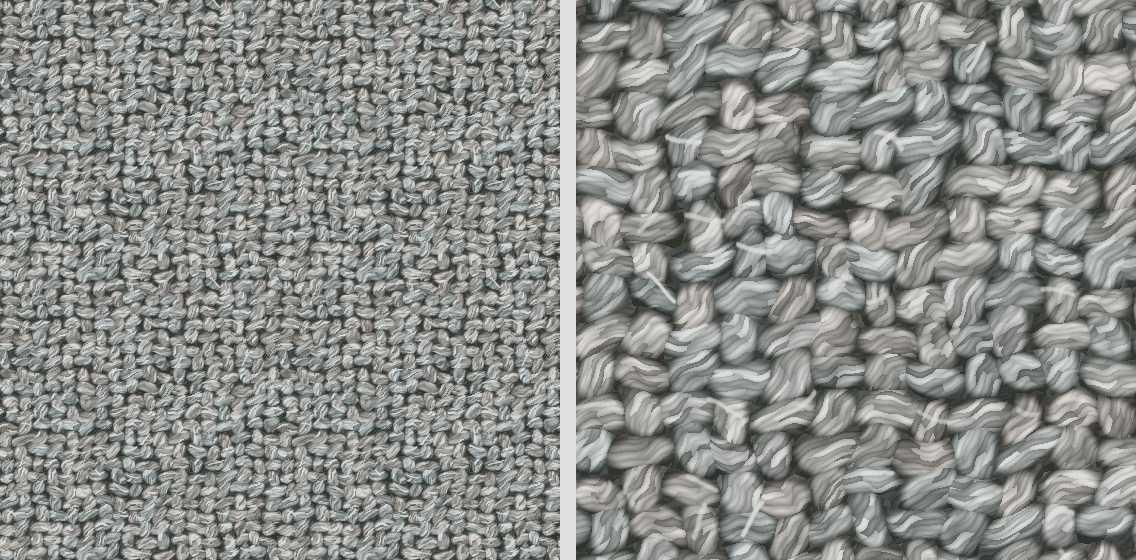
Left: the whole. Right: its middle third, enlarged.
This texture is drawn by a three.js fragment shader. Its source:

```glsl
// Coarse grey wool cloth in plain weave: a checkerboard of plump yarn humps,
// wide where the weft is on top and tall where the warp is. Stretched cellular
// noise draws the slanted fibres; jitter and stray hairs wrap with each tile.

varying vec2 vUv;

const float TAU = 6.2831853;
const float TILES = 2.0;                   // tile repeats across and down
const vec2 YARNS = vec2(18.0, 22.0);       // humps per tile, even for the checkerboard
const vec2 CELL = vec2(1.22, 1.0);         // cell size, in row heights
const vec2 WEFT_SIZE = vec2(0.84, 0.47);   // half sizes of the humps
const vec2 WARP_SIZE = vec2(0.53, 0.68);
const float WEFT_TWIST = 0.28;             // fibre slant in radians
const float WARP_TWIST = 0.90;
const vec2 FIBRE_DENSITY = vec2(1.3, 6.5); // strands along and across the yarn
const float FIBRE_CONTRAST = 0.90;
const float JITTER = 0.26;
const float WOBBLE = 0.16;
const float HAIR_SHARE = 0.24;             // share of cells with a stray hair
const float HAIR_WIDTH = 0.055;

const vec3 SHADOW = vec3(0.19, 0.20, 0.18);
const vec3 LIGHT = vec3(0.80, 0.80, 0.79);
const vec3 HAIR = vec3(0.87, 0.88, 0.87);
const vec3 COOL_TINT = vec3(-0.035, 0.005, 0.020);

vec3 hash3(vec2 p) {
  vec3 q = vec3(dot(p, vec2(127.1, 311.7)),
                dot(p, vec2(269.5, 183.3)),
                dot(p, vec2(419.2, 371.9)));
  return fract(sin(q) * 43758.55);
}

vec2 rotate(vec2 p, float a) {
  float c = cos(a), s = sin(a);
  return vec2(c * p.x + s * p.y, c * p.y - s * p.x);
}

// Cellular noise: x is the distance to the nearest point, y its random tone.
vec2 cellular(vec2 p) {
  vec2 base = floor(p);
  vec2 nearest = vec2(9.0, 0.0);
  for (int j = -1; j <= 1; j++) {
    for (int i = -1; i <= 1; i++) {
      vec2 cell = base + vec2(float(i), float(j));
      vec3 r = hash3(cell);
      float d = length(cell + r.xy - p);
      if (d < nearest.x) nearest = vec2(d, r.z);
    }
  }
  return nearest;
}

// Brightness of the strands around a hump's centre.
float fibres(vec2 d, float twist, vec3 r) {
  vec2 f = rotate(d, twist);
  f.y += 0.10 * sin(f.x * 3.5 + r.x * TAU) + 0.03 * sin(f.x * 9.0 + r.y * TAU);
  vec2 strand = cellular(f * FIBRE_DENSITY + floor(r.xy * 60.0));
  return 0.65 * strand.y + 0.45 * (1.0 - strand.x);
}

void main() {
  // Yarn grid, bent by sines that close over one tile
  vec2 t = vUv * TILES * TAU;
  vec2 p = vUv * TILES * YARNS;
  p += WOBBLE * vec2(sin(3.0 * t.y + 2.0 * sin(t.x)) + 0.5 * sin(7.0 * t.y + 4.0 * t.x),
                     sin(4.0 * t.x + 2.0 * sin(t.y)) + 0.5 * sin(9.0 * t.x - 3.0 * t.y));

  // Topmost hump and stray hairs among the neighbouring cells
  float height = -9.0;
  float hair = 0.0;
  float topWarp = 0.0;
  vec2 topOffset = vec2(0.0);
  vec3 topRandom = vec3(0.0);
  for (int j = -1; j <= 1; j++) {
    for (int i = -1; i <= 1; i++) {
      vec2 cell = floor(p) + vec2(float(i), float(j));
      vec2 id = floor(mod(cell + 0.5, YARNS));
      vec3 r = hash3(id + 3.0);
      vec3 s = hash3(id + 71.0);
      float warp = mod(id.x + id.y, 2.0);
      vec2 d = (p - cell - 0.5 - JITTER * (r.xy - 0.5)) * CELL;

      vec2 size = mix(WEFT_SIZE, WARP_SIZE, warp) * (0.88 + 0.26 * s.xy);
      float tilt = mix(0.10, -0.22, warp) + 0.5 * (r.z - 0.5);
      vec2 q = rotate(d, tilt) / size;
      float h = 1.0 - dot(q, q) + 0.15 * (s.z - 0.5);
      if (h > height) {
        height = h;
        topWarp = warp;
        topOffset = d;
        topRandom = r;
      }

      vec2 g = rotate(d + 0.5 * (s.yx - 0.5), 1.8 * (s.z - 0.4));
      g.y += 0.12 * sin(g.x * 3.0 + r.z * TAU);
      float line = length(vec2(max(abs(g.x) - 0.25 - 0.25 * r.x, 0.0), g.y));
      float strength = step(s.x, HAIR_SHARE) * (0.5 + 0.4 * r.y);
      hair = max(hair, strength * (1.0 - smoothstep(0.4 * HAIR_WIDTH, 1.8 * HAIR_WIDTH, line)));
    }
  }

  // Rounded shading, fibres and uneven dye
  float body = smoothstep(-0.25, 0.55, height);
  float strands = fibres(topOffset, mix(WEFT_TWIST, WARP_TWIST, topWarp), topRandom);
  float tone = 0.09 + 0.60 * body;
  tone += FIBRE_CONTRAST * (strands - 0.54) * (0.45 + 0.55 * body);
  tone += 0.14 * (topRandom.z - 0.5) + 0.07 * topOffset.y;
  tone += 0.02 * sin(2.0 * t.x + sin(t.y)) * sin(3.0 * t.y);

  vec3 colour = mix(SHADOW, LIGHT, clamp(tone, 0.0, 1.1));
  colour += COOL_TINT * (topRandom.y - 0.4);
  colour = mix(colour, HAIR, hair);
  gl_FragColor = vec4(colour, 1.0);
}
```
